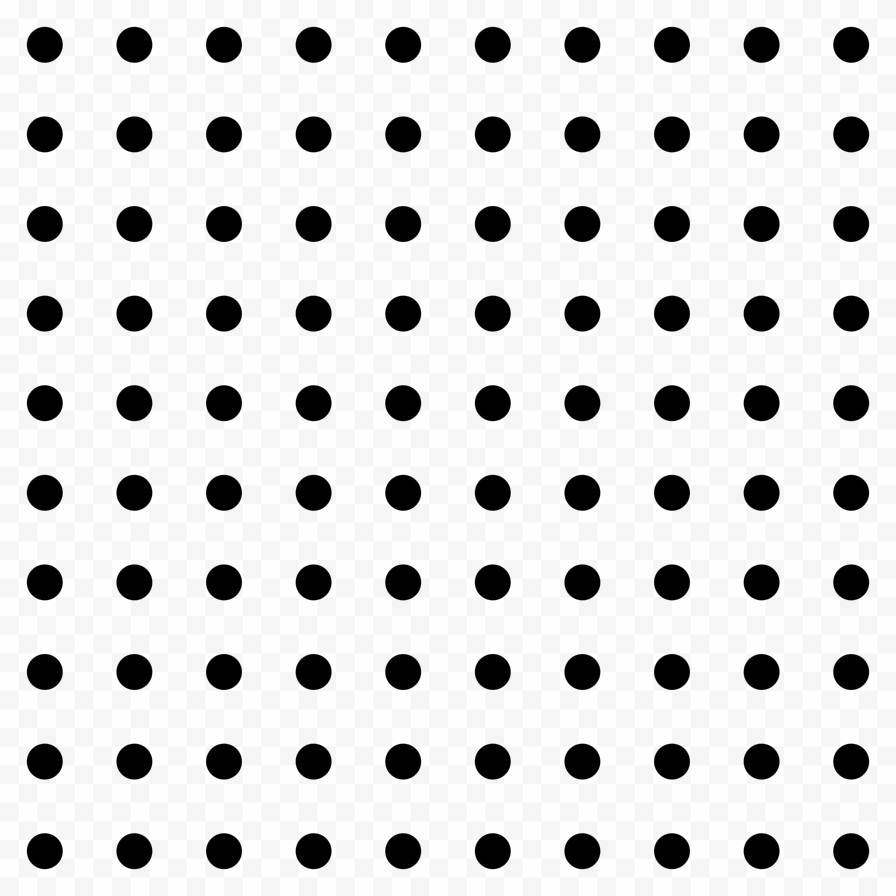
Give the GLSL for this pattern, as a Shadertoy shader.

```glsl
// Ten by ten black dots over a faint white and pale grey checkerboard.
// Dots are circle distances in a fract grid; checks are the product of two
// clipped sine waves. Whole repeat counts make both layers tile.

const float PI = 3.14159;

// Coverage of the grey squares, with edges one pixel wide.
float checkerCoverage(vec2 uv, float squares, vec2 pixel) {
    vec2 wave = sin(PI * squares * uv) / (0.5 * PI * squares * pixel);
    wave = clamp(wave, -1.0, 1.0);
    return 0.5 + 0.5 * wave.x * wave.y;
}

// Signed distance, in canvas units, to the dot centred in each grid cell.
float dotDistance(vec2 uv, float repeats, float radius) {
    vec2 cell = fract(uv * repeats) - 0.5;
    return (length(cell) - radius) / repeats;
}

void mainImage(out vec4 fragColor, in vec2 fragCoord) {
    vec2 uv = fragCoord / iResolution.xy;
    vec2 pixel = 1.0 / iResolution.xy;

    // Pale checkered ground
    float checker = checkerCoverage(uv, 48.0, pixel);
    vec3 color = mix(vec3(0.998), vec3(0.961), checker);

    // Black dots with softened rims
    float edge = 0.8 * max(pixel.x, pixel.y);
    float ink = 1.0 - smoothstep(-edge, edge, dotDistance(uv, 10.0, 0.2));
    color = mix(color, vec3(0.0), ink);

    fragColor = vec4(color, 1.0);
}
```
